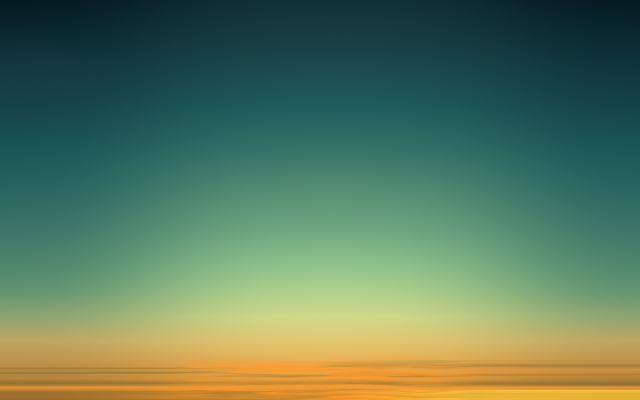
This background is drawn by a WebGL 2 fragment shader. Its source:

```glsl
#version 300 es
precision highp float;
// Twilight sky: teal zenith, pale green glow and streaked amber clouds on the horizon.

uniform vec2 u_resolution;
out vec4 fragColor;

// Gradient stops from zenith to horizon, for the glowing middle and the dim sides
const int STOPS = 12;
const float HEIGHT[STOPS] = float[](
  1.0, 0.875, 0.73, 0.625, 0.52, 0.417, 0.333, 0.27, 0.208, 0.146, 0.083, 0.0);
const vec3 MIDDLE[STOPS] = vec3[](
  vec3(0.07, 0.19, 0.22), vec3(0.10, 0.26, 0.28), vec3(0.125, 0.365, 0.365),
  vec3(0.22, 0.45, 0.41), vec3(0.335, 0.565, 0.46), vec3(0.45, 0.665, 0.51),
  vec3(0.57, 0.765, 0.55), vec3(0.69, 0.82, 0.55), vec3(0.82, 0.85, 0.54),
  vec3(0.88, 0.785, 0.45), vec3(0.93, 0.66, 0.29), vec3(0.92, 0.57, 0.15));
const vec3 SIDE[STOPS] = vec3[](
  vec3(0.015, 0.10, 0.125), vec3(0.05, 0.18, 0.21), vec3(0.08, 0.265, 0.285),
  vec3(0.105, 0.335, 0.345), vec3(0.165, 0.395, 0.375), vec3(0.24, 0.465, 0.41),
  vec3(0.31, 0.525, 0.43), vec3(0.39, 0.58, 0.44), vec3(0.55, 0.64, 0.44),
  vec3(0.74, 0.65, 0.38), vec3(0.73, 0.55, 0.27), vec3(0.60, 0.42, 0.17));

const vec3 OLIVE = vec3(0.48, 0.42, 0.20);
const vec3 AMBER = vec3(1.0, 0.60, 0.16);
const vec3 GOLD = vec3(1.0, 0.80, 0.22);
const vec3 HAZE = vec3(0.13, 0.27, 0.30);
const float GLOW_CENTER = 0.52;
const float GLOW_WIDTH = 0.32;
const vec2 WISP_SPAN = vec2(0.27, 0.74); // clouds stretch into flat lines outside it

float hash(vec2 p) {
  vec3 q = fract(vec3(p.xyx) * 0.1031);
  q += dot(q, q.yzx + 33.33);
  return fract((q.x + q.y) * q.z);
}

float noise(vec2 p) {
  vec2 i = floor(p), f = fract(p);
  f = f * f * (3.0 - 2.0 * f);
  return mix(mix(hash(i), hash(i + vec2(1, 0)), f.x),
             mix(hash(i + vec2(0, 1)), hash(i + vec2(1, 1)), f.x), f.y);
}

float fbm(vec2 p) {
  float sum = 0.0, amp = 0.5;
  for (int k = 0; k < 4; k++) {
    sum += amp * noise(p);
    p = p * 2.03 + 17.1;
    amp *= 0.5;
  }
  return sum;
}

// Soft horizontal band around a height
float band(float y, float center, float width) {
  float d = (y - center) / width;
  return exp(-d * d);
}

vec3 skyGradient(float y, float glow) {
  vec3 color = mix(SIDE[0], MIDDLE[0], glow);
  for (int k = 1; k < STOPS; k++) {
    float t = clamp((HEIGHT[k - 1] - y) / (HEIGHT[k - 1] - HEIGHT[k]), 0.0, 1.0);
    color = mix(color, mix(SIDE[k], MIDDLE[k], glow), t);
  }
  return color;
}

vec3 addStreaks(vec3 color, vec2 uv, float inner) {
  float x = clamp(uv.x, WISP_SPAN.x, WISP_SPAN.y);
  float warp = 0.012 * (noise(vec2(x * 9.0, uv.y * 25.0)) - 0.5);
  float y = uv.y + warp;
  float lines = fbm(vec2(x * 5.0, y * 95.0));
  float fine = fbm(vec2(x * 9.0 + 40.0, y * 170.0));
  float low = 1.0 - smoothstep(0.075, 0.115, uv.y);

  // Dusky gaps and lit cloud edges
  color = mix(color, OLIVE, low * smoothstep(0.48, 0.72, lines) * mix(0.55, 0.4, inner));
  color = mix(color, AMBER, low * smoothstep(0.46, 0.68, fine) * mix(0.3, 0.75, inner));
  color = mix(color, OLIVE, 0.6 * band(y, 0.045, 0.006) * (1.0 - 0.5 * inner));
  color = mix(color, AMBER, 0.8 * band(y, 0.034, 0.004));

  // Golden light low on the right
  float right = smoothstep(0.5, 0.8, uv.x);
  float gold = right * (1.0 - smoothstep(0.024, 0.034, y));
  return mix(color, GOLD, gold * (0.72 + 0.28 * smoothstep(0.35, 0.6, fine)));
}

void main() {
  vec2 uv = gl_FragCoord.xy / u_resolution;
  float offset = (uv.x - GLOW_CENTER) / GLOW_WIDTH;
  float glow = exp(-offset * offset * offset * offset * 0.6 - offset * offset * 0.5);
  float inner = smoothstep(0.23, 0.31, uv.x) * (1.0 - smoothstep(0.66, 0.78, uv.x));

  vec3 color = skyGradient(uv.y, glow);

  // Faint haze at the upper left
  vec2 hazePoint = (uv - vec2(0.06, 0.81)) / vec2(0.13, 0.10);
  float haze = 1.0 - smoothstep(0.3, 1.2, length(hazePoint) + 0.4 * (fbm(uv * 9.0) - 0.5));
  color = mix(color, HAZE, 0.25 * haze);

  color = addStreaks(color, uv, inner);
  color += (hash(gl_FragCoord.xy) - 0.5) / 255.0; // dither against banding
  fragColor = vec4(clamp(color, 0.0, 1.0), 1.0);
}
```
